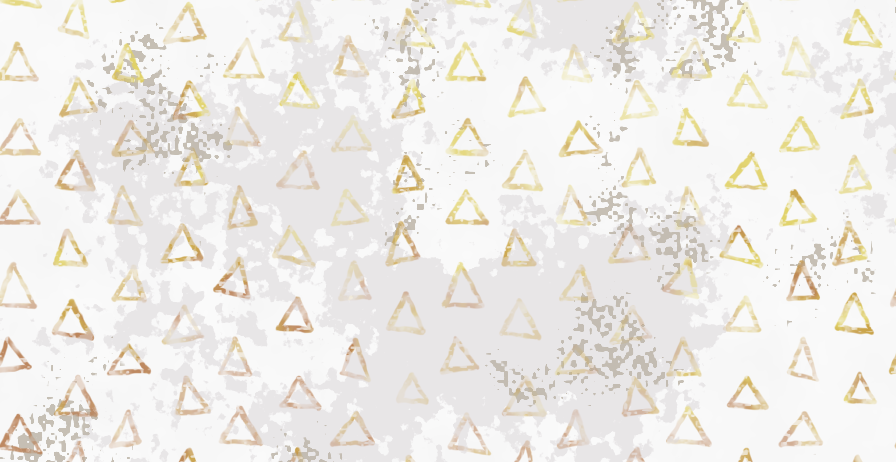
Write a Shadertoy shader that draws this pattern.

```glsl
const float COLUMNS = 16.0;
const float ROW_HEIGHT = 0.161;
const vec2 GRID_OFFSET = vec2(0.29, 0.28);
const vec2 TILE = vec2(8.0, 6.0);          // cells before shapes recur
const vec2 HALF_SIZE = vec2(0.037, 0.036);
const float CORNER_JITTER = 0.020;
const float CENTRE_JITTER = 0.022;
const float THIN_STROKE = 0.0038;          // half widths
const float THICK_STROKE = 0.0068;
const float WOBBLE = 0.004;
const float GREY_LEVEL = 0.635;
const float BAND_BOOST = 0.21;
const float BAND_WIDTH = 0.23;
const vec2 BAND_CENTRE = vec2(1.45, 0.44);
const vec2 BAND_NORMAL = vec2(-0.49, 0.87);
const float SPECK_SCALE = 115.0;
const vec3 PAPER = vec3(0.985);
const vec3 GREY = vec3(0.91, 0.90, 0.905);
const vec3 TAUPE = vec3(0.74, 0.71, 0.66);
const vec3 YELLOW = vec3(0.88, 0.82, 0.40);
const vec3 OCHRE = vec3(0.79, 0.64, 0.28);
const vec3 COPPER = vec3(0.72, 0.49, 0.32);

float hash(vec2 cell) {
    uvec2 q = uvec2(ivec2(cell)) * uvec2(1597334673u, 3812015801u);
    uint n = (q.x ^ q.y) * 1597334673u;
    n = (n ^ (n >> 15)) * 2246822519u;
    n ^= n >> 13;
    return float(n >> 8) / 16777216.0;
}

vec2 hash2(vec2 cell) {
    return vec2(hash(cell), hash(cell + vec2(71.0, 113.0)));
}

float noise(vec2 p) {
    vec2 i = floor(p), f = fract(p);
    f = f * f * (3.0 - 2.0 * f);
    vec2 e = vec2(1.0, 0.0);
    return mix(mix(hash(i), hash(i + e), f.x),
               mix(hash(i + e.yx), hash(i + e.xx), f.x), f.y);
}

float fbm(vec2 p) {
    float sum = 0.0, weight = 0.5;
    for (int i = 0; i < 4; i++) {
        sum += weight * noise(p);
        p = mat2(1.6, 1.2, -1.2, 1.6) * p + 17.0;
        weight *= 0.5;
    }
    return sum / 0.9375;
}

// Distance to a stroke whose half width runs from wa to wb
float strokeDistance(vec2 p, vec2 a, vec2 b, float wa, float wb) {
    vec2 ab = b - a;
    float t = clamp(dot(p - a, ab) / dot(ab, ab), 0.0, 1.0);
    return length(p - a - ab * t) - mix(wa, wb, t);
}

float strokeWidth(vec2 key, float salt) {
    return mix(THIN_STROKE, THICK_STROKE, hash(key + salt));
}

float triangleDistance(vec2 p, vec2 key) {
    vec2 corner[3];
    for (int i = 0; i < 3; i++) {
        vec2 base = HALF_SIZE * vec2(float(i - 1), i == 1 ? 1.0 : -1.0);
        corner[i] = base + (hash2(key + 20.0 * float(i + 1)) - 0.5) * CORNER_JITTER;
    }
    float d = 1.0;
    for (int i = 0; i < 3; i++) {
        float salt = 100.0 + 20.0 * float(i);
        d = min(d, strokeDistance(p, corner[i], corner[(i + 1) % 3],
                                  strokeWidth(key, salt), strokeWidth(key, salt + 9.0)));
    }
    return d;
}

// Ink coverage of the staggered hand-drawn triangles
float triangles(vec2 p, float aspect, float px) {
    vec2 cell = vec2(aspect / COLUMNS, ROW_HEIGHT);
    vec2 q = p + (vec2(noise(p * 65.0), noise(p * 65.0 + 43.0)) - 0.5) * WOBBLE;
    vec2 g = vec2(q.x, 1.0 - q.y) / cell - GRID_OFFSET;
    float ink = 0.0;
    for (int i = -1; i <= 1; i++) {
        float column = round(g.x) + float(i);
        float stagger = 0.5 * (1.0 - mod(column, 2.0));
        vec2 id = vec2(column, round(g.y - stagger));
        vec2 key = mod(id, TILE);
        vec2 local = (g - id - vec2(0.0, stagger)) * cell * vec2(1.0, -1.0);
        local -= (hash2(key + 5.0) - 0.5) * CENTRE_JITTER;
        float d = triangleDistance(local, key);
        float strength = mix(0.5, 1.0, hash(id + 211.0));
        ink = max(ink, strength * (1.0 - smoothstep(-px, px, d)));
    }
    return ink;
}

void mainImage(out vec4 fragColor, in vec2 fragCoord) {
    float px = 1.0 / iResolution.y;
    float aspect = iResolution.x * px;
    vec2 p = fragCoord * px;

    // Worn plaster with a diagonal grey drift
    float across = dot(p - BAND_CENTRE, BAND_NORMAL) / BAND_WIDTH;
    float band = exp(-across * across) * smoothstep(0.5, 1.0, p.x);
    float wear = fbm(p * 3.0 + 9.0) + BAND_BOOST * band + 0.5 * (fbm(p * 42.0) - 0.5);
    float grey = smoothstep(GREY_LEVEL - 0.025, GREY_LEVEL + 0.025, wear);
    vec3 color = mix(PAPER - 0.025 * fbm(p * 9.0 + 60.0), GREY, grey);

    // Clustered taupe flecks
    float cluster = smoothstep(0.54, 0.74, fbm(p * 4.5 + 31.0));
    float fleckLevel = mix(1.05, 0.56, cluster);
    float fleck = smoothstep(fleckLevel - 0.04, fleckLevel + 0.04, noise(p * SPECK_SCALE));
    color = mix(color, TAUPE, 0.85 * fleck);

    // Gold leaf, warmer toward the lower left
    float tone = fbm(p * 16.0 + 80.0) + 0.45 * (1.0 - p.y) - 0.12 * p.x;
    vec3 gold = mix(YELLOW, OCHRE, smoothstep(0.4, 0.62, tone));
    gold = mix(gold, COPPER, smoothstep(0.62, 0.9, tone));
    float foil = smoothstep(0.2, 0.6, fbm(p * 24.0 + 140.0));
    float grain = smoothstep(0.12, 0.5, noise(p * vec2(130.0, 170.0)));
    float opacity = mix(0.3, 1.0, foil * grain) * (1.0 - 0.45 * grey);
    color = mix(color, gold, triangles(p, aspect, px) * opacity);

    fragColor = vec4(color, 1.0);
}
```
